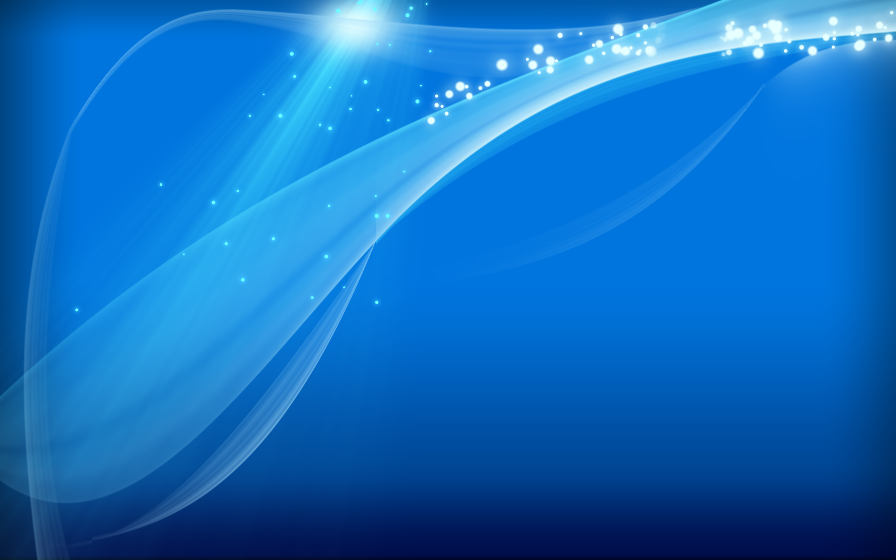
Write a Shadertoy shader that draws this background.

```glsl
// Blue backdrop with a fan of light rays, silky translucent ribbons and glowing sparks.
#define DEEP vec3(0.00, 0.05, 0.29)
#define AZURE vec3(0.00, 0.46, 0.87)
#define CYAN vec3(0.25, 0.86, 1.00)
#define PALE vec3(0.62, 0.85, 0.98)
#define WHITE vec3(0.90, 1.00, 1.00)
#define RAY_APEX vec2(0.785, 1.198)
#define EDGE 0.0022
#define DOTS 95
#define SPARKS 42

float hash(float n) { return fract(sin(n * 12.9898 + 4.1) * 43758.54); }

float noise(float x) {
    float i = floor(x), f = fract(x);
    return mix(hash(i), hash(i + 1.0), f * f * (3.0 - 2.0 * f));
}

float bell(float d) { return exp(-d * d); }

// Cubic through four evenly spaced heights, between x = a and x = b
float curve(float x, float a, float b, vec4 h) {
    float u = 3.0 * (x - a) / (b - a);
    vec3 k = u - vec3(1.0, 2.0, 3.0);
    return dot(h, vec4(-k.x * k.y * k.z / 6.0, u * k.y * k.z / 2.0,
                       -u * k.x * k.z / 2.0, u * k.x * k.y / 6.0));
}

// Smooth window from a to b
float span(float x, float a, float b, float soft) {
    return smoothstep(a - soft, a + soft, x) * (1.0 - smoothstep(b - soft, b + soft, x));
}

// Silky sheet with a bright rim at edge a, fading toward edge b
float sheet(float v, float a, float b, float rim, float seed) {
    float w = (b < a ? -1.0 : 1.0) * max(abs(b - a), 0.006);
    float t = (v - a) / w, soft = EDGE / abs(w);
    float silk = 0.55 + 0.6 * noise(t * 11.0 + seed);
    return span(t, 0.0, 1.0, soft) * (silk * mix(1.0, 0.45, clamp(t, 0.0, 1.0))
         + rim * exp(-abs(v - a) / 0.007));
}

vec3 blend(vec3 base, vec3 tint, float a) { return mix(base, tint, clamp(a, 0.0, 1.0)); }

vec3 backdrop(vec2 p) {
    vec3 c = mix(DEEP, vec3(0.0, 0.26, 0.56), smoothstep(0.0, 0.18, p.y));
    c = mix(c, AZURE, smoothstep(0.08, 0.52, p.y));
    float sides = smoothstep(-0.06, 0.16, p.x) * smoothstep(-0.10, 0.14, 1.6 - p.x);
    c *= mix(0.5, 1.0, sides);
    return c * mix(0.72, 1.0, smoothstep(-0.02, 0.08, 1.0 - p.y)) * smoothstep(-0.012, 0.012, p.y);
}

vec3 rays(vec3 c, vec2 p) {
    float depth = max(RAY_APEX.y - p.y, 0.05);
    float s = (RAY_APEX.x - p.x) / depth;
    float streak = 0.45 + 0.4 * noise(s * 24.0) + 0.35 * noise(s * 63.0 + 9.0);
    float fade = exp(-max(depth - 0.25, 0.0) * 2.3);
    float fan = 0.85 * bell((s - 0.61) / 0.17) + 0.25 * span(s, 0.12, 0.98, 0.09);
    c = blend(c, CYAN, fan * streak * fade);
    return blend(c, WHITE, bell(length((p - vec2(0.635, 0.955)) / vec2(0.075, 0.05))));
}

// Arched veil along the left side and the top
vec3 veil(vec3 c, vec2 p) {
    float outer = curve(p.y, 0.0, 0.77, vec4(0.067, 0.044, 0.056, 0.125));
    float inner = curve(p.y, 0.0, 0.77, vec4(0.125, 0.085, 0.092, 0.129));
    c = blend(c, PALE, 0.16 * sheet(p.x, outer, inner, 0.8, 3.0) * (1.0 - smoothstep(0.74, 0.80, p.y)));
    float top = curve(max(p.x, 0.417), 0.417, 1.27, vec4(0.983, 0.960, 0.948, 0.994))
              - 0.2125 * pow(max(0.417 - p.x, 0.0) / 0.292, 2.4);
    float drop = 0.012 + 0.075 * bell((p.x - 0.86) / 0.30);
    return blend(c, PALE, 0.30 * sheet(p.y, top, top - drop, 0.8, 7.0) * span(p.x, 0.13, 1.24, 0.02));
}

// Thin wave on the right
vec3 wave(vec3 c, vec2 p) {
    float low = curve(p.x, 0.729, 1.365, vec4(0.483, 0.529, 0.629, 0.848));
    float high = curve(p.x, 0.729, 1.365, vec4(0.510, 0.573, 0.675, 0.848));
    float tail = smoothstep(0.72, 1.36, p.x) * (1.0 - smoothstep(1.355, 1.375, p.x));
    c = blend(c, PALE, 0.22 * tail * sheet(p.y, low, high, 0.5, 5.0));
    float crest = curve(p.x, 1.365, 1.6, vec4(0.848, 0.900, 0.923, 0.929));
    float body = smoothstep(-EDGE, EDGE, crest - p.y) * exp(-max(crest - p.y, 0.0) / 0.038);
    return blend(c, PALE, 0.6 * body * smoothstep(1.35, 1.45, p.x));
}

// Main diagonal beam with its twisted tail
vec3 beam(vec3 c, vec2 p) {
    float right = step(0.671, p.x);
    float top = curve(p.x, 0.0, 1.29, vec4(0.292, 0.619, 0.835, 1.0));
    float lowLeft = curve(p.x, 0.0, 0.671, vec4(0.142, 0.129, 0.317, 0.569));
    float lowRight = curve(p.x, 0.671, 1.6, vec4(0.569, 0.810, 0.910, 0.944));
    float low = mix(lowLeft, lowRight, right);
    float power = mix(0.14, 0.62, smoothstep(0.0, 1.1, p.x));
    c = blend(c, CYAN, power * sheet(p.y, top, low, 0.9, 11.0));
    c = blend(c, PALE, 0.75 * power * sheet(p.y, low, top, 0.5, 23.0));
    float haze = curve(p.x, 0.671, 1.6, vec4(0.569, 0.775, 0.880, 0.930));
    c = blend(c, CYAN, 0.42 * right * sheet(p.y, low, haze, 0.3, 31.0));
    float above = p.y - low;
    float core = smoothstep(-EDGE, EDGE, above) * exp(-max(above, 0.0) / mix(0.014, 0.028, right));
    c = blend(c, WHITE, 0.85 * core * smoothstep(0.35, 0.95, p.x));
    float tailLow = curve(p.x, 0.083, 0.671, vec4(0.021, 0.069, 0.219, 0.569));
    float tailHigh = curve(p.x, 0.083, 0.671, vec4(0.027, 0.096, 0.300, 0.569));
    float tail = smoothstep(0.06, 0.50, p.x) * (1.0 - smoothstep(0.667, 0.675, p.x));
    return blend(c, PALE, 0.48 * tail * sheet(p.y, tailLow, tailHigh, 0.7, 17.0));
}

float glowDot(vec2 p, vec2 q, float r) {
    float d = length(p - q);
    return 1.0 - smoothstep(r * 0.55, r * 1.2, d) + 0.3 * exp(-d * d / (r * r * 4.0));
}

void mainImage(out vec4 fragColor, in vec2 fragCoord) {
    vec2 p = fragCoord / iResolution.xy * vec2(1.6, 1.0);
    vec3 c = beam(wave(veil(rays(backdrop(p), p), p), p), p);
    // Round lights following the beam
    for (int i = 0; i < DOTS; i++) {
        float n = float(i) * 3.0 + 1.0, x = mix(0.77, 1.6, hash(n));
        float y = curve(x, 0.77, 1.6, vec4(0.795, 0.918, 0.932, 0.962)) + 0.06 * (hash(n + 1.0) - 0.5);
        float r = mix(0.003, 0.011, pow(hash(n + 2.0), 2.0));
        c = blend(c, WHITE, 0.8 * glowDot(p, vec2(x, y), r) * (1.0 - span(x, 1.17, 1.29, 0.02)));
    }
    // Small sparks drifting down the rays
    for (int i = 0; i < SPARKS; i++) {
        float n = float(i) * 3.0 + 401.0, depth = 0.2 + 0.6 * pow(hash(n), 1.5);
        vec2 q = RAY_APEX - depth * vec2(mix(0.05, 0.95, hash(n + 1.0)), 1.0);
        c = blend(c, CYAN + 0.15, 0.85 * glowDot(p, q, mix(0.0015, 0.004, hash(n + 2.0))));
    }
    fragColor = vec4(c, 1.0);
}
```
